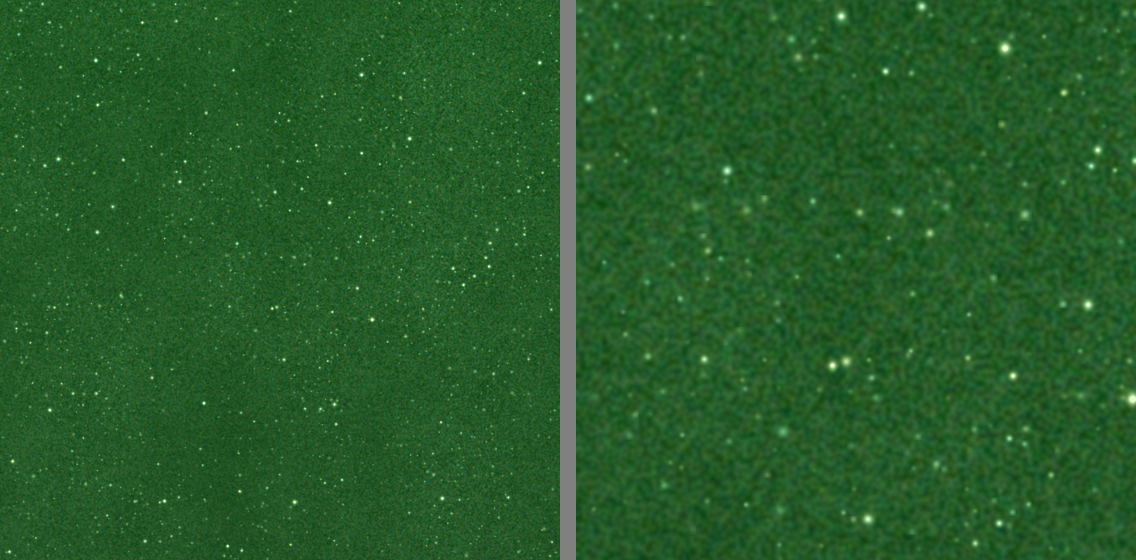
Left: the whole. Right: its middle third, enlarged.
A Shadertoy shader for this texture:

```glsl
// A dense field of tiny pale stars on a grainy green sky.
// Octaves of gradient noise make the luma and chroma grain; jittered grids
// scatter faint, medium and bright stars, thinned and gathered by slow noise.

const vec3 SKY_COLOR  = vec3(0.138, 0.348, 0.150);
const vec3 WARM_STAR  = vec3(0.76, 0.94, 0.52);
const vec3 COOL_STAR  = vec3(0.52, 0.96, 0.70);
const vec3 STAR_CORE  = vec3(0.90, 1.00, 0.82);

const float FINE_GRAIN_FREQ   = 241.0;   // cells per canvas
const float MIDDLE_GRAIN_FREQ = 123.0;
const float COARSE_GRAIN_FREQ = 47.0;
const float FINE_GRAIN_AMP    = 0.085;
const float MIDDLE_GRAIN_AMP  = 0.050;
const float COARSE_GRAIN_AMP  = 0.028;
const float CHROMA_AMP        = 0.062;
const float PATCH_FREQ        = 3.2;     // slow change of grain and light
const float PATCH_LIGHT       = 0.030;
const float CLOUD_FREQ        = 11.0;
const float CLOUD_LIGHT       = 0.026;
const vec3  RISE_TINT = vec3(-0.006, 0.022, -0.004);  // added from bottom to top

// Each star layer: cells per canvas, share of filled cells, radius
const vec3 FAINT_LAYER  = vec3(89.0, 0.23, 0.00120);
const vec3 MEDIUM_LAYER = vec3(43.0, 0.23, 0.00155);
const vec3 BRIGHT_LAYER = vec3(13.0, 0.30, 0.00195);

vec3 hash3(vec2 p) {
    vec3 q = fract(p.xyx * vec3(0.1031, 0.1030, 0.0973));
    q += dot(q, q.yxz + 33.33);
    return fract((q.xxy + q.yzz) * q.zyx);
}

vec2 gradientAt(vec2 cell) {
    float angle = 6.28319 * hash3(cell).x;
    return vec2(cos(angle), sin(angle));
}

float gradientNoise(vec2 p) {
    vec2 i = floor(p), f = p - i;
    vec2 w = f * f * f * (f * (f * 6.0 - 15.0) + 10.0);
    vec2 r = vec2(1.0, 0.0);
    float a = dot(gradientAt(i), f);
    float b = dot(gradientAt(i + r.xy), f - r.xy);
    float c = dot(gradientAt(i + r.yx), f - r.yx);
    float d = dot(gradientAt(i + r.xx), f - r.xx);
    return mix(mix(a, b, w.x), mix(c, d, w.x), w.y);
}

// Shared brightness grain plus separate grain per colour channel
vec3 skyGrain(vec2 uv) {
    mat2 turn = mat2(0.8, 0.6, -0.6, 0.8);
    vec2 p = turn * uv * FINE_GRAIN_FREQ + 300.0;
    float luma = FINE_GRAIN_AMP * gradientNoise(p)
               + MIDDLE_GRAIN_AMP * gradientNoise(uv * MIDDLE_GRAIN_FREQ + 71.3)
               + COARSE_GRAIN_AMP * gradientNoise(turn * uv * COARSE_GRAIN_FREQ + 152.6);
    vec3 chroma = vec3(gradientNoise(p * 0.47 + 517.2),
                       gradientNoise(p * 1.07 + 911.7),
                       gradientNoise(p * 0.53 + 1403.4));
    return luma * vec3(0.85, 1.0, 0.85) + CHROMA_AMP * chroma * vec3(1.0, 0.6, 1.0);
}

// Blends one star per filled cell over the sky; flare adds short spikes
vec3 addStars(vec3 color, vec2 uv, vec3 layer, vec2 brightness, float flare, float seed) {
    vec2 cell = floor(uv * layer.x);
    vec3 place = hash3(cell + seed);
    vec3 look = hash3(cell + seed + 211.0);

    // Fewer or more filled cells from region to region
    float crowding = 1.0 + 1.8 * gradientNoise((cell + 0.5) / layer.x * 8.0 + 60.0);
    float filled = step(place.z, layer.y * crowding);

    vec2 center = (cell + mix(vec2(0.15), vec2(0.85), place.xy)) / layer.x;
    vec2 d = (uv - center) / (layer.z * mix(0.8, 1.4, look.z * look.z));
    float glow = exp(-0.5 * dot(d, d));
    vec2 spikes = exp(-abs(d) * 0.7 - 3.0 * d.yx * d.yx);
    float strength = mix(brightness.x, brightness.y, look.x * look.x);
    float light = filled * min(1.0, strength * glow + flare * look.z * (spikes.x + spikes.y));

    vec3 tint = mix(WARM_STAR, COOL_STAR, look.y);
    return mix(color, mix(tint, STAR_CORE, light * light), light);
}

void mainImage(out vec4 fragColor, in vec2 fragCoord) {
    vec2 uv = fragCoord / min(iResolution.x, iResolution.y);

    // Grain is rougher towards the top right and in loose patches
    float patches = gradientNoise(uv * PATCH_FREQ + 20.0);
    float clouds = gradientNoise(uv * CLOUD_FREQ + 40.0);
    float roughness = 0.85 + 0.22 * uv.y + 0.14 * uv.x + 0.40 * patches;

    // Slow light and tint under the grain
    vec3 color = SKY_COLOR + RISE_TINT * (uv.y - 0.4);
    color += (PATCH_LIGHT * patches + CLOUD_LIGHT * clouds) * vec3(0.8, 1.0, 0.8);
    color += roughness * skyGrain(uv);

    // Stars from faint to bright
    color = addStars(color, uv, FAINT_LAYER, vec2(0.12, 0.58) * roughness, 0.0, 17.0);
    color = addStars(color, uv, MEDIUM_LAYER, vec2(0.35, 1.00), 0.0, 431.0);
    color = addStars(color, uv, BRIGHT_LAYER, vec2(0.85, 1.20), 0.14, 877.0);

    fragColor = vec4(clamp(color, 0.0, 1.0), 1.0);
}
```
